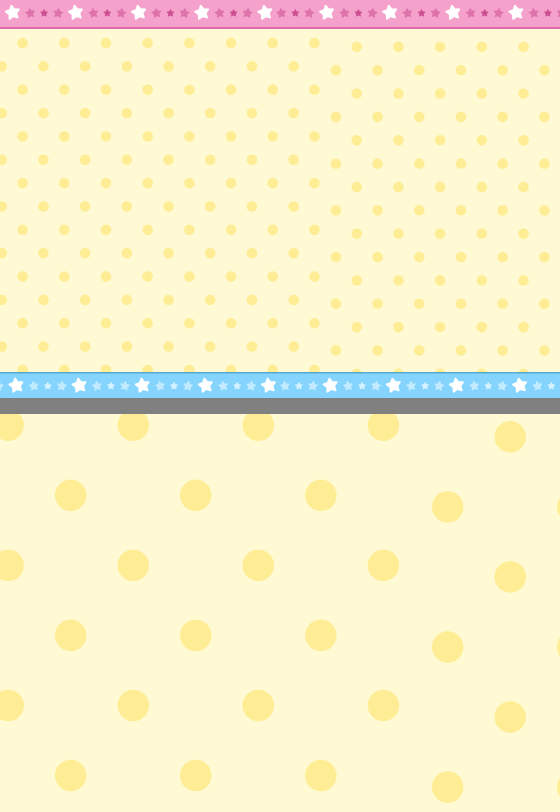
Top: the whole. Bottom: its middle third, enlarged.
Reproduce this pattern procedurally as a Shadertoy shader.

```glsl
float cover(float d) {
    return clamp(0.5 - d * iResolution.y / 546.0, 0.0, 1.0);
}

// Offset from the nearest lattice point
vec2 wrap(vec2 p, vec2 cell) {
    return mod(p + 0.5 * cell, cell) - 0.5 * cell;
}

// Five-pointed star with rounded corners
float starDistance(vec2 p, float radius, float tilt) {
    float sector = 1.2566371;
    float rounding = 0.12 * radius;
    float angle = mod(atan(p.x, p.y) + tilt + 0.5 * sector, sector) - 0.5 * sector;
    vec2 q = length(p) * vec2(cos(angle), abs(sin(angle)));
    vec2 tip = vec2(radius - rounding, 0.0);
    vec2 notch = 0.53 * tip.x * vec2(cos(0.5 * sector), sin(0.5 * sector));
    vec2 edge = notch - tip;
    vec2 w = q - tip;
    float d = length(w - edge * clamp(dot(w, edge) / dot(edge, edge), 0.0, 1.0));
    float side = edge.x * w.y - edge.y * w.x;
    return (side > 0.0 ? -d : d) - rounding;
}

// Staggered dots; the right-hand panel sits slightly lower
vec3 dottedGround(vec2 p) {
    vec2 cell = vec2(57.2, 64.07);
    vec2 q = p - vec2(31.0, 59.0) - step(446.0, p.x) * vec2(0.8, 5.3);
    float d = min(length(wrap(q, cell)), length(wrap(q - 0.5 * cell, cell))) - 7.2;
    return mix(vec3(1.0, 0.98, 0.83), vec3(1.0, 0.93, 0.59), cover(d));
}

// One large white star followed by three small ones, with a seam near the middle
vec3 starRow(vec3 color, vec2 p, vec3 outerColor, vec3 middleColor) {
    p.x += 1.9 * step(376.5, p.x);
    for (int i = 0; i < 4; i++) {
        bool large = i == 0;
        bool middle = i == 2;
        float center = large ? 17.3 : 22.4 + 19.1 * float(i);
        float radius = large ? 10.8 : (middle ? 5.3 : 6.8);
        float tilt = large ? 0.17 : 0.15 * float(2 - i);
        vec2 d = vec2(mod(p.x - center + 43.3, 86.6) - 43.3, p.y - (large ? 0.0 : 0.8));
        vec3 tint = large ? vec3(1.0) : (middle ? middleColor : outerColor);
        color = mix(color, tint, cover(starDistance(vec2(d.x, -d.y), radius, tilt)));
    }
    return color;
}

void mainImage(out vec4 fragColor, in vec2 fragCoord) {
    // Canvas is 546 units high, measured downward from the top
    vec2 p = fragCoord / iResolution.y * 546.0;
    p.y = 546.0 - p.y;

    vec3 color = dottedGround(p);

    // Pink top border
    vec3 pink = starRow(vec3(0.955, 0.63, 0.80), p - vec2(0.0, 17.3),
                        vec3(0.87, 0.45, 0.67), vec3(0.80, 0.31, 0.57));
    color = mix(color, vec3(0.87, 0.40, 0.67), cover(p.y - 39.7));
    color = mix(color, pink, cover(p.y - 37.0));

    // Blue bottom border
    vec3 blue = starRow(vec3(0.52, 0.83, 0.995), p - vec2(5.0, 528.8),
                        vec3(0.76, 0.92, 1.0), vec3(0.83, 0.95, 1.0));
    color = mix(color, vec3(0.25, 0.62, 0.80), cover(510.5 - p.y));
    color = mix(color, blue, cover(512.2 - p.y));

    fragColor = vec4(color, 1.0);
}
```
